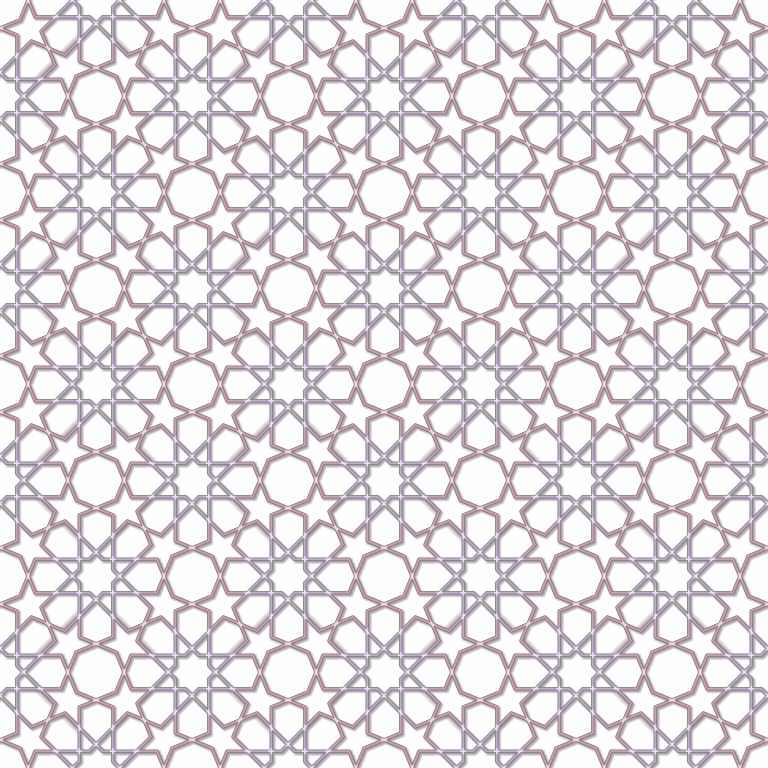
Reproduce this pattern procedurally as a WebGL 2 fragment shader.

```glsl
#version 300 es
precision highp float;
// Interlaced eight-fold rosette lattice: bevelled mauve wires with soft shadows on white.

uniform vec2 u_resolution;
out vec4 fragColor;

float segment(vec2 p, vec2 a, vec2 b) {
    vec2 ab = b - a;
    return length(p - a - ab * clamp(dot(p - a, ab) / dot(ab, ab), 0.0, 1.0));
}

// Offset from the nearest rosette centre; centres fill every other grid node.
vec2 rosetteLocal(vec2 g) {
    vec2 r = vec2(g.x + g.y - 1.0, g.x - g.y - 1.0) * 0.5;
    r -= floor(r + 0.5);
    return vec2(r.x + r.y, r.x - r.y);
}

// Fold eight mirrored sectors into one wedge along the x axis.
vec2 foldWedge(vec2 p) {
    float sector = 0.78539816;
    float a = abs(mod(atan(p.y, p.x) + sector * 0.5, sector) - sector * 0.5);
    return length(p) * vec2(cos(a), sin(a));
}

float wireDistance(vec2 q) {
    float d = segment(q, vec2(0.174, 0.072), vec2(0.246, 0.0));       // central star
    d = min(d, segment(q, vec2(0.246, 0.0), vec2(0.42, 0.174)));      // inner petal edge
    d = min(d, segment(q, vec2(0.42, 0.174), vec2(0.635, 0.174)));    // petal side
    d = min(d, segment(q, vec2(0.635, 0.174), vec2(0.7071, 0.0)));    // petal cap
    return min(d, segment(q, vec2(0.7071, 0.0), vec2(0.793, 0.207))); // octagon
}

// Broad shade inside the diagonal petals that face every second octagon.
float petalShade(vec2 g) {
    vec2 p = abs(mod(g, 2.0) - 1.0);
    float lo = min(p.x, p.y), hi = max(p.x, p.y);
    float depth = lo + hi - 0.754;
    float belowCap = hi - 0.428 - 0.414 * (lo - 0.326);
    return smoothstep(-0.01, 0.01, depth) * (1.0 - smoothstep(0.03, 0.11, depth))
         * smoothstep(-0.01, 0.01, belowCap) * smoothstep(0.15, 0.22, lo);
}

void main() {
    vec2 g = 8.0 * gl_FragCoord.xy / u_resolution.y;
    float px = 8.0 / u_resolution.y;
    vec2 q = foldWedge(rosetteLocal(g));
    float wire = wireDistance(q);
    float shadow = wireDistance(foldWedge(rosetteLocal(g + vec2(-0.016, 0.016))));

    // Paper, petal shade and cast shadow
    vec3 color = vec3(0.995);
    color = mix(color, vec3(0.60, 0.60, 0.61), 0.65 * petalShade(g));
    color = mix(color, vec3(0.52, 0.51, 0.53), 0.7 * (1.0 - smoothstep(0.006, 0.042, shadow)));

    // Dark rim, then a core running from lavender to rose away from the centre
    float rim = 1.0 - smoothstep(0.019 - 0.5 * px, 0.019 + 0.5 * px, wire);
    color = mix(color, vec3(0.46, 0.44, 0.47), 0.8 * rim);
    vec3 tint = mix(vec3(0.75, 0.66, 0.80), vec3(0.82, 0.60, 0.68), smoothstep(0.3, 0.72, length(q)));
    float core = 1.0 - smoothstep(0.010 - 0.5 * px, 0.010 + 0.5 * px, wire);
    color = mix(color, tint, core);

    // Pale glints where wires cross
    float crossing = min(length(q - vec2(0.246, 0.0)),
                     min(length(q - vec2(0.42, 0.174)), length(q - vec2(0.7071, 0.0))));
    color = mix(color, vec3(0.97, 0.92, 0.96), 0.8 * core * (1.0 - smoothstep(0.015, 0.045, crossing)));

    fragColor = vec4(color, 1.0);
}
```
